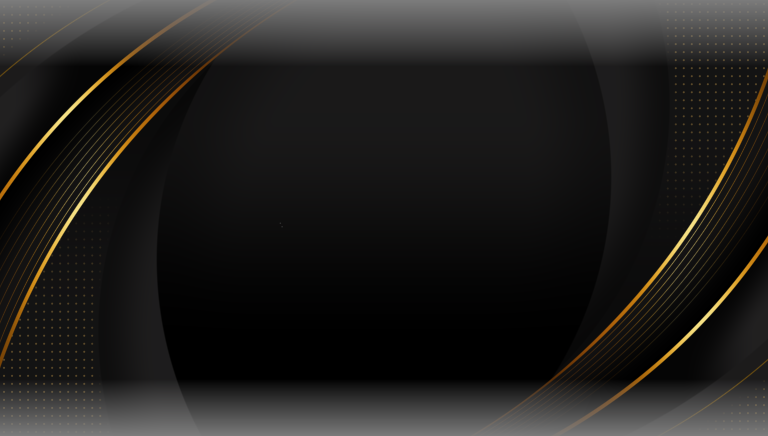
Write a Shadertoy shader that draws this background.

```glsl
// Dark luxury backdrop: curved charcoal panels edged by gold arcs, a fan of fine
// lines and dot grids, with grey haze along the top and bottom. The left half is
// built from circles, and a half turn about the centre gives the right half.

// Circles as (centre x, centre y, radius), in canvas heights
const vec3 OUTER_ARC    = vec3(1.189, -0.2465, 1.430);
const vec3 INNER_ARC    = vec3(1.5005, -0.3636, 1.592);
const vec3 CORNER_ARC   = vec3(0.938, -0.252, 1.428);
const vec3 CORNER_PANEL = vec3(0.938, -0.252, 1.392);
const vec3 SIDE_PANEL   = vec3(1.0783, 0.2396, 0.8525);
const vec3 CENTRE_PANEL = vec3(1.212, 0.4055, 0.8525);

const vec3 CHARCOAL = vec3(1.0, 0.97, 0.98);
const vec3 COPPER   = vec3(0.60, 0.30, 0.03);
const vec3 AMBER    = vec3(0.93, 0.65, 0.07);
const vec3 PALE     = vec3(0.96, 0.88, 0.52);
const vec3 DOT_GOLD = vec3(0.36, 0.29, 0.16);
const vec3 HAZE     = vec3(0.52);

const int   FAN_LINES   = 7;
const float DOT_PITCH   = 0.0184;
const float DOT_RADIUS  = 0.0022;
const float TOP_HAZE    = 0.152;
const float BOTTOM_HAZE = 0.130;

float circle(vec2 p, vec3 c) { return length(p - c.xy) - c.z; }

// Coverage of the region where d is negative
float fill(float d, float px) { return 1.0 - smoothstep(-px, px, d); }

float stroke(float d, float halfWidth, float px) {
    return fill(abs(d) - halfWidth, 0.8 * px);
}

// Metallic tint, brightest where offset from the highlight is zero
vec3 goldTone(float offset) {
    vec3 tone = mix(COPPER, AMBER, exp(-offset * offset / 0.022));
    return mix(tone, PALE, exp(-offset * offset / 0.0045));
}

float dotGrid(vec2 p, float px) {
    vec2 cell = (fract(p / DOT_PITCH) - 0.5) * DOT_PITCH;
    return fill(length(cell) - DOT_RADIUS, 0.7 * px);
}

void mainImage(out vec4 fragColor, in vec2 fragCoord) {
    float px = 1.0 / iResolution.y;
    vec2 p = fragCoord * px;
    vec2 size = vec2(iResolution.x * px, 1.0);
    vec2 q = p.x < 0.5 * size.x ? p : size - p;

    float dOuter  = circle(q, OUTER_ARC);
    float dInner  = circle(q, INNER_ARC);
    float dCorner = circle(q, CORNER_ARC);
    float dPanel  = circle(q, CORNER_PANEL);
    float dSide   = circle(q, SIDE_PANEL);
    float dCentre = circle(q, CENTRE_PANEL);

    // Dotted ground, then the side and centre panels
    vec3 color = CHARCOAL * mix(0.075, 0.045, smoothstep(0.3, 0.7, q.y));
    float dotFade = 1.0 - smoothstep(0.22, 0.58, q.y);
    color = mix(color, DOT_GOLD, dotGrid(q, px) * dotFade * smoothstep(0.0, 0.02, dSide));

    float sideLight = mix(0.055, 0.115, smoothstep(0.0, 0.13, -dSide));
    sideLight *= 1.0 - 0.45 * smoothstep(0.4, 0.85, q.y);
    color = mix(color, CHARCOAL * sideLight, fill(dSide, px));

    float centreLight = 0.1 * smoothstep(0.2, 0.74, p.y);
    centreLight *= 0.7 + 0.3 * smoothstep(0.0, 0.2, -dCentre);
    color = mix(color, CHARCOAL * centreLight, fill(dCentre, px));

    // Ribbon, outer panel and dotted corner
    float ribbonLight = 0.075 * smoothstep(0.0, 0.14, -dOuter);
    color = mix(color, CHARCOAL * ribbonLight, fill(-dInner, px));
    float outerLight = 0.02 + 0.11 * smoothstep(0.0, 0.1, dOuter) * (1.0 - smoothstep(0.02, 0.2, q.x));
    color = mix(color, CHARCOAL * outerLight, fill(-dOuter, px));
    color = mix(color, CHARCOAL * 0.11, fill(-dPanel, px));
    color = mix(color, DOT_GOLD, dotGrid(q, px) * smoothstep(0.02, 0.06, dCorner));

    // Fan of fine lines, closing up toward the top
    float spacing = mix(0.0165, 0.009, clamp(q.x / 0.65, 0.0, 1.0));
    vec3 fanTone = goldTone(q.x - 0.19);
    for (int i = 1; i <= FAN_LINES; i++) {
        float k = float(i);
        float strength = 0.75 * (1.0 - k / float(FAN_LINES + 2));
        strength *= 0.4 + 0.6 * exp(-pow((q.x - 0.19) / 0.2, 2.0));
        color = mix(color, fanTone, strength * stroke(dInner - k * spacing, 0.0008, px));
    }

    // Main gold arcs, thinning and dimming toward their ends
    float innerDim = mix(1.0, 0.45, smoothstep(0.34, 0.56, q.x)) * mix(0.7, 1.0, smoothstep(0.0, 0.08, q.x));
    float innerWidth = mix(0.0042, 0.0016, smoothstep(0.3, 0.6, q.x));
    color = mix(color, goldTone(q.x - 0.18) * innerDim, stroke(dInner, innerWidth, px));
    float outerDim = mix(1.0, 0.6, smoothstep(0.2, 0.46, q.x));
    color = mix(color, goldTone(q.x - 0.15) * outerDim, stroke(dOuter, 0.0043, px));
    color = mix(color, AMBER * 0.6, 0.7 * stroke(dCorner, 0.0012, px));

    // Two faint specks left of centre
    for (int i = 0; i < 2; i++) {
        vec2 speck = vec2(0.643, 0.488) + float(i) * vec2(0.004, -0.008);
        color += 0.2 * fill(length(p - speck) - 0.001, px);
    }

    // Grey haze at the top and bottom
    float haze = max(1.0 - (1.0 - p.y) / TOP_HAZE, 1.0 - p.y / BOTTOM_HAZE);
    color = mix(color, HAZE, 0.92 * pow(max(haze, 0.0), 0.9));
    fragColor = vec4(color, 1.0);
}
```
